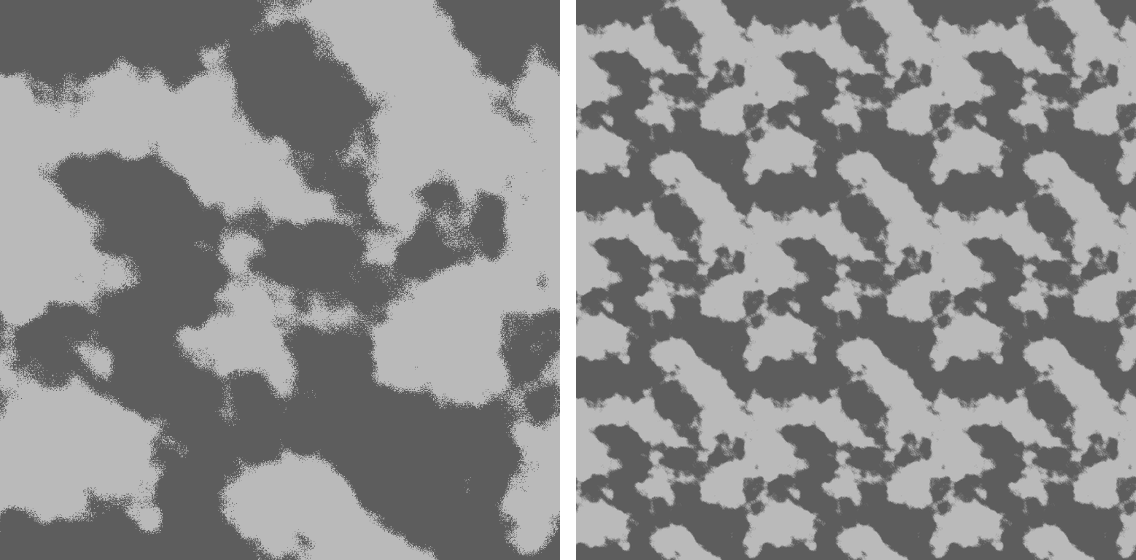
Left, the tile; right, the same tile 3 across and 3 down.
Give the GLSL for this texture, as a WebGL 2 fragment shader.

```glsl
#version 300 es
precision highp float;
// Two-tone grey camouflage with ragged, stippled borders.
// Wrapping gradient noise is summed over octaves, then thresholded per fine
// grain with a random offset; grains are averaged over each pixel.

uniform vec2 u_resolution;
out vec4 fragColor;

const float BASE_CELLS = 4.0;    // noise cells across the tile, first octave
const int OCTAVES = 4;
const float GRAINS = 768.0;      // stipple grains across the tile
const float SPREAD = 0.095;      // reach of the stipple around the border
const float SLANT = 0.2;         // stretches patches down to the right
const int SUBSAMPLES = 3;        // per pixel side
const vec3 DARK = vec3(0.363);
const vec3 LIGHT = vec3(0.731);

float hash(vec2 p) {
    return fract(sin(dot(p, vec2(127.1, 311.7))) * 43758.5453);
}

// Random gradient of a lattice point, wrapped to the period
vec2 latticeGradient(vec2 cell, float period, float seed) {
    float angle = 6.28319 * hash(mod(cell, period) + seed * 17.3);
    vec2 g = vec2(cos(angle), sin(angle));
    return g + SLANT * g.yx;
}

float gradientNoise(vec2 p, float period, float seed) {
    vec2 cell = floor(p);
    vec2 f = p - cell;
    vec2 w = f * f * f * (f * (f * 6.0 - 15.0) + 10.0);
    vec2 e = vec2(1.0, 0.0);
    float a = dot(latticeGradient(cell, period, seed), f);
    float b = dot(latticeGradient(cell + e.xy, period, seed), f - e.xy);
    float c = dot(latticeGradient(cell + e.yx, period, seed), f - e.yx);
    float d = dot(latticeGradient(cell + e.xx, period, seed), f - e.xx);
    return mix(mix(a, b, w.x), mix(c, d, w.x), w.y);
}

// Octave sum; shifted lattices keep their zeros from lining up
float patchField(vec2 uv) {
    float sum = 0.0, gain = 1.0, cells = BASE_CELLS;
    for (int i = 0; i < OCTAVES; i++) {
        float seed = float(i) + 1.0;
        sum += gain * gradientNoise(uv * cells + seed * vec2(0.37, 0.61), cells, seed);
        gain *= 0.5;
        cells *= 2.0;
    }
    return sum;
}

// Offset in -1..1, densest near zero, constant over one grain
float grainOffset(vec2 uv) {
    vec2 grain = mod(floor(uv * GRAINS), GRAINS);
    return hash(grain + 0.5) + hash(grain.yx + 41.7) - 1.0;
}

void main() {
    float field = patchField(gl_FragCoord.xy / u_resolution);

    // Share of light grains inside the pixel
    float light = 0.0;
    for (int y = 0; y < SUBSAMPLES; y++) {
        for (int x = 0; x < SUBSAMPLES; x++) {
            vec2 shift = (vec2(x, y) + 0.5) / float(SUBSAMPLES) - 0.5;
            vec2 uv = (gl_FragCoord.xy + shift) / u_resolution;
            light += step(0.0, field + SPREAD * grainOffset(uv));
        }
    }
    light /= float(SUBSAMPLES * SUBSAMPLES);

    fragColor = vec4(mix(DARK, LIGHT, light), 1.0);
}
```
